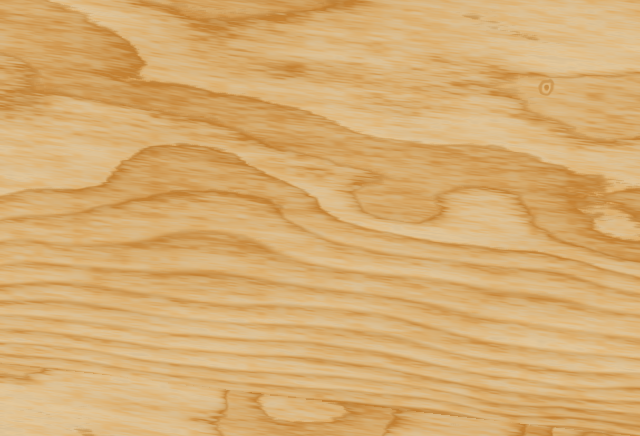
This texture is drawn by a Shadertoy shader. Its source:

```glsl
// Pale ash-like wood: a height field is cut into growth rings with fract().
// Broad flame figure above and below a belt of tight sloping rings,
// overlaid with fine fibres along the grain and one small pin knot.

const vec3 PALE = vec3(0.885, 0.775, 0.600);
const vec3 HONEY = vec3(0.846, 0.672, 0.425);
const vec3 AMBER = vec3(0.765, 0.525, 0.235);

const float GRAIN_TILT = 0.11;      // drop of the grain per unit of x
const float SEAM = 0.165;           // lower edge of the tight belt
const float BELT = 0.36;            // height of the tight belt
const float RING_SPACING = 0.021;   // ring width at the foot of the belt
const float RING_GROWTH = 0.045;    // widening of the rings upwards
const float FLAME_SLOPE = 4.2;      // rings per unit of height in the flames
const float FLAME_SWELL = 3.0;      // strength of the islands and tongues
const float FIBRE_CONTRAST = 0.40;
const float PORE_CONTRAST = 0.38;
const float STREAK_CONTRAST = 0.24;
const float CLOUD_CONTRAST = 0.32;
const vec2 KNOT = vec2(1.254, 0.80);
const float KNOT_RADIUS = 0.014;

float hash(vec2 p) {
    return fract(sin(dot(p, vec2(127.1, 311.7))) * 43758.5453);
}

float noise(vec2 p) {
    vec2 i = floor(p), f = fract(p);
    f = f * f * f * (f * (f * 6.0 - 15.0) + 10.0);
    return mix(mix(hash(i), hash(i + vec2(1, 0)), f.x),
               mix(hash(i + vec2(0, 1)), hash(i + vec2(1, 1)), f.x), f.y);
}

// Broad, slowly varying field whose contours form flames and islands
float flameField(vec2 g) {
    g.y += 0.05 * (noise(g * vec2(3.0, 7.0) + 5.3) - 0.5);
    float h = FLAME_SLOPE * g.y + FLAME_SWELL * noise(g * vec2(1.9, 5.5) + 13.0);
    h += 0.80 * noise(g * vec2(4.5, 13.0) + 41.0);
    return h + 0.16 * noise(g * vec2(14.0, 40.0) + 7.0);
}

// Tight rings which widen and undulate towards the top of the belt
float beltField(vec2 g, float t) {
    float sway = noise(vec2(g.x * 2.8, g.y * 2.0) + 2.7) - 0.5;
    float ripple = noise(g * vec2(6.0, 11.0) + 19.0) - 0.5;
    t += 0.50 * t * sway + 0.014 * ripple;
    t = clamp(t, 0.0, BELT + 0.08);
    return t / (RING_SPACING + RING_GROWTH * t);
}

void mainImage(out vec4 fragColor, in vec2 fragCoord) {
    vec2 p = fragCoord / iResolution.y;
    float pixel = 1.0 / iResolution.y;

    // Grain coordinates: x along the fibres, y across them
    vec2 g = vec2(p.x, p.y + GRAIN_TILT * p.x);
    g.y += 0.02 * (noise(p * vec2(1.6, 2.5) + 31.0) - 0.5);
    float t = g.y - SEAM;

    // Fibres and pores
    float fibre = noise(g * vec2(22.0, 150.0)) - 0.5;
    float pore = noise(g * vec2(45.0, 300.0) + 57.0) - 0.5;
    float streak = noise(g * vec2(4.0, 55.0) + 83.0) - 0.5;

    // Ring height in the three zones, with edges frayed by the fibres
    float flame = smoothstep(BELT - 0.08, BELT + 0.08, t);
    float flameStart = FLAME_SLOPE * (SEAM + BELT) + 0.5 * FLAME_SWELL + 0.5;
    float above = beltField(g, t) + flame * (flameField(g) - flameStart);
    float below = flameField(g * vec2(1.5, 1.1) + vec2(4.2, 2.6));
    float height = t > 0.0 ? above : below;
    float belt = (1.0 - flame) * step(0.0, t);
    height += mix(0.09, 0.05, belt) * (fibre + pore);

    // Each ring darkens gradually to a late-wood line, then turns pale
    float f = fract(height);
    float edge = mix(0.08, 0.18, belt) + min(fwidth(height), 0.2);
    float rise = mix(pow(f, 6.0), pow(f, 2.6), belt);
    float line = max(rise, 1.0 - smoothstep(0.0, edge, f));

    // Flame rings alternate between pale and tan wood
    float ring = floor(height);
    float ringTone = mod(ring, 2.0) - 0.5 + 0.6 * (hash(vec2(ring, 3.0)) - 0.5);

    // Tone: 0 is pale early wood, 1 is amber late wood
    float cloud = noise(p * vec2(2.2, 5.0) + 67.0) - 0.5;
    float base = mix(0.38 + 0.27 * ringTone + 0.10 * f, 0.24, belt);
    float tone = mix(base, mix(0.92, 0.74, belt), line);
    tone += CLOUD_CONTRAST * cloud + STREAK_CONTRAST * streak;
    tone += FIBRE_CONTRAST * fibre + PORE_CONTRAST * pore;

    // Faint seam under the belt
    tone += 0.12 * (1.0 - smoothstep(0.0, 0.006 + pixel, abs(t)));

    // Pin knot: a thin dark rim around a pale eye with a dark core
    vec2 k = (p - KNOT) * vec2(1.0, 0.9);
    float d = length(k) + 0.006 * (noise(k * 90.0 + 9.0) - 0.5);
    float rim = 1.0 - smoothstep(0.001, 0.004 + pixel, abs(d - KNOT_RADIUS));
    float core = 1.0 - smoothstep(0.002, 0.005 + pixel, d);
    tone = mix(tone, 0.25, 0.7 * (1.0 - smoothstep(0.009, 0.015, d)));
    tone = mix(tone, 0.88, max(0.75 * rim, core));

    // Colour ramp, with the pores slightly shading the surface
    tone = clamp(tone, 0.0, 1.1);
    vec3 color = mix(PALE, HONEY, min(tone * 2.0, 1.0));
    color = mix(color, AMBER, max(tone * 2.0 - 1.0, 0.0));
    color *= 1.0 + 0.06 * pore + 0.04 * fibre;
    fragColor = vec4(color, 1.0);
}
```
